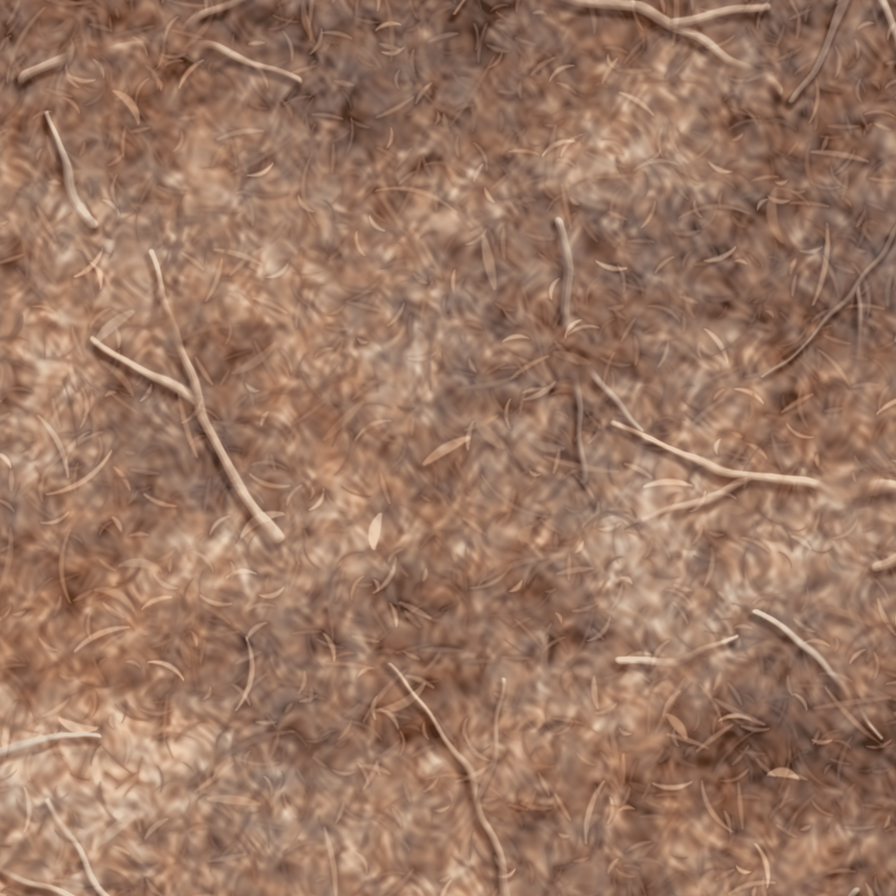
This texture is drawn by a WebGL 1 fragment shader. Its source:

```glsl
precision highp float;
// Forest floor: matted reddish-brown needle litter with pale forked twigs.
uniform vec2 u_resolution;

// Palette, dark to light
const vec3 SOIL   = vec3(0.36, 0.24, 0.18);
const vec3 BARK   = vec3(0.46, 0.33, 0.27);
const vec3 RUSSET = vec3(0.54, 0.40, 0.33);
const vec3 NEEDLE = vec3(0.61, 0.47, 0.39);
const vec3 STRAW  = vec3(0.71, 0.56, 0.46);
const vec3 CREAM  = vec3(0.81, 0.68, 0.58);
const vec3 WARM_SHIFT = vec3(0.022, -0.006, -0.024);

// Sizes are fractions of the canvas
const float SOFTNESS     = 0.0018;
const float FIBRE_WIDTH  = 0.0125;
const float FIBRE_LENGTH = 0.036;
const float FIBRE_CONTRAST = 0.95;
const float PATCH_CONTRAST = 2.1;
const float GRAIN_CONTRAST = 0.75;
const float STRAND_BEND = 0.6;
const float TWIG_GRID   = 3.4;
const float TWIG_CHANCE = 0.9;
const vec2  LIGHT_OFFSET = vec2(0.003, 0.007);

vec2 hash2(vec2 p) {
  vec3 q = fract(vec3(p.xyx) * vec3(0.1031, 0.1030, 0.0973));
  q += dot(q, q.yzx + 33.33);
  return fract((q.xx + q.yz) * q.zy);
}

mat2 rotation(float a) {
  float c = cos(a), s = sin(a);
  return mat2(c, -s, s, c);
}

float cornerSlope(vec2 cell, vec2 offset) {
  float a = 6.2832 * hash2(cell + 57.0).x;
  return dot(vec2(cos(a), sin(a)), offset);
}

float gradientNoise(vec2 p) {
  vec2 i = floor(p), f = fract(p), e = vec2(1.0, 0.0);
  vec2 u = f * f * f * (f * (f * 6.0 - 15.0) + 10.0);
  return mix(mix(cornerSlope(i, f), cornerSlope(i + e, f - e), u.x),
             mix(cornerSlope(i + e.yx, f - e.yx), cornerSlope(i + 1.0, f - 1.0), u.x), u.y);
}

// Stretched noise in several directions and sizes, curled by a warp and broken up
float fibres(vec2 uv) {
  vec2 curl = vec2(gradientNoise(uv * 21.0), gradientNoise(uv * 21.0 + 41.0));
  vec2 p = uv + 0.016 * curl;
  float sum = 0.0;
  for (int k = 0; k < 5; k++) {
    float n = float(k);
    vec2 q = rotation(0.35 + n * 1.257) * p / vec2(FIBRE_LENGTH, FIBRE_WIDTH) * (0.65 + 0.2 * n);
    sum += gradientNoise(q + n * 19.0) * (0.9 + 1.6 * gradientNoise(uv * 24.0 + n * 7.0));
  }
  return sum;
}

// Scattered tapering strands with a shadow; surface = (tone, warmth)
void scatterStrands(vec2 uv, float grid, float radius, float chance, float brightness, inout vec2 surface) {
  vec2 home = floor(uv * grid);
  for (int y = -1; y <= 1; y++)
  for (int x = -1; x <= 1; x++) {
    vec2 cell = home + vec2(float(x), float(y));
    vec2 place = hash2(cell + grid), form = hash2(cell + grid + 131.0), look = hash2(cell + grid + 277.0);
    vec2 p = rotation(6.2832 * form.x) * (uv - (cell + place) / grid);
    float halfLength = mix(0.2, 0.7, form.y) / grid;
    float along = p.x / halfLength;
    p.y += (look.x - 0.5) * STRAND_BEND * p.x * along;
    float thickness = radius * mix(0.6, 1.2, look.y) * (1.0 - 0.6 * min(along * along, 1.0));
    float d = length(vec2(max(abs(p.x) - halfLength, 0.0), p.y)) - thickness;
    float present = step(fract(place.x * 7.0 + form.y * 5.0), chance);
    float tone = mix(-0.9, brightness, look.x * look.y + 0.25 * place.y) + 0.35 * surface.x;
    surface.x -= 0.35 * present * (1.0 - smoothstep(0.0, radius * 2.5, d));
    float cover = 0.75 * present * (1.0 - smoothstep(-SOFTNESS, SOFTNESS, d));
    surface = mix(surface, vec2(tone, surface.y + place.y - 0.5), cover);
  }
}

float taperedSegment(vec2 p, vec2 a, vec2 b, float ra, float rb) {
  float h = clamp(dot(p - a, b - a) / dot(b - a, b - a), 0.0, 1.0);
  return length(p - mix(a, b, h)) - mix(ra, rb, h);
}

// Bent stem with an optional side branch
float twigDistance(vec2 p, float len, float radius, vec2 form) {
  p.y += (form.x - 0.5) * 0.5 * p.x * p.x / len + 0.012 * gradientNoise(p * 17.0 + form * 50.0);
  float stem = taperedSegment(p, vec2(-len, 0.0), vec2(len, 0.0), radius, radius * 0.45);
  vec2 tip = len * vec2(0.65, form.x > 0.5 ? 0.5 : -0.5);
  float branch = taperedSegment(p, vec2(0.0), tip, radius * 0.75, radius * 0.4);
  return form.y > 0.5 ? min(stem, branch) : stem;
}

void scatterTwigs(vec2 uv, inout vec2 surface) {
  vec2 home = floor(uv * TWIG_GRID);
  float bared = smoothstep(-0.4, -0.1, gradientNoise(uv * 9.0 + 5.0));
  for (int y = -1; y <= 1; y++)
  for (int x = -1; x <= 1; x++) {
    vec2 cell = home + vec2(float(x), float(y));
    vec2 place = hash2(cell + 401.0), form = hash2(cell + 503.0), size = hash2(cell + 607.0);
    mat2 turn = rotation(6.2832 * size.x);
    vec2 p = uv - (cell + place) / TWIG_GRID;
    float len = mix(0.06, 0.19, form.y), radius = mix(0.0035, 0.0095, size.y);
    float d = twigDistance(turn * p, len, radius, form);
    float dLight = twigDistance(turn * (p + LIGHT_OFFSET), len, radius, form);
    float present = bared * step(fract(place.x * 9.0 + size.y * 3.0), TWIG_CHANCE);
    float lit = (dLight - d) / length(LIGHT_OFFSET);
    surface.x -= 1.4 * present * (1.0 - smoothstep(-0.002, 0.006, dLight));
    float cover = 0.9 * present * (1.0 - smoothstep(-SOFTNESS, SOFTNESS, d));
    float tone = mix(0.4, 1.4, place.y) + 1.4 * lit + 0.35 * surface.x;
    surface = mix(surface, vec2(tone, place.x * 2.0 - 1.8), cover);
  }
}

vec3 litterColour(float tone) {
  vec3 c = mix(SOIL, BARK, clamp((tone + 2.05) / 0.85, -0.8, 1.0));
  c = mix(c, RUSSET, clamp((tone + 1.2) / 0.73, 0.0, 1.0));
  c = mix(c, NEEDLE, clamp((tone + 0.47) / 0.68, 0.0, 1.0));
  c = mix(c, STRAW, clamp((tone - 0.21) / 0.71, 0.0, 1.0));
  return mix(c, CREAM, clamp((tone - 0.92) / 0.78, 0.0, 2.0));
}

void main() {
  vec2 uv = gl_FragCoord.xy / min(u_resolution.x, u_resolution.y);
  // Broad patches, dark hollows and fine matted fibres
  float slope = dot(uv - 0.5, vec2(-0.5, -0.6));
  float patches = gradientNoise(uv * 3.5) + 0.75 * gradientNoise(uv * 9.0 + 3.0);
  float hollows = smoothstep(0.15, 0.45, gradientNoise(uv * 19.0 + 8.0));
  float tone = 0.1 + 0.8 * slope + PATCH_CONTRAST * patches + FIBRE_CONTRAST * fibres(uv) - 0.9 * hollows;
  float warmth = slope + 1.5 * gradientNoise(uv * 5.0 + 23.0) + 1.8 * gradientNoise(uv * 34.0);
  vec2 surface = vec2(tone, warmth);
  // Fine needles, long needles, pale chips, then twigs on top
  scatterStrands(uv + 0.19, 41.0, 0.0021, 0.7, 1.9, surface);
  scatterStrands(uv, 27.0, 0.0024, 0.7, 2.0, surface);
  scatterStrands(uv, 15.0, 0.0028, 0.6, 2.1, surface);
  scatterStrands(uv + 0.37, 23.0, 0.0055, 0.1, 2.8, surface);
  scatterTwigs(uv, surface);
  surface.x += 0.12 + GRAIN_CONTRAST * gradientNoise(uv * 70.0);
  gl_FragColor = vec4(litterColour(surface.x) + WARM_SHIFT * surface.y, 1.0);
}
```
